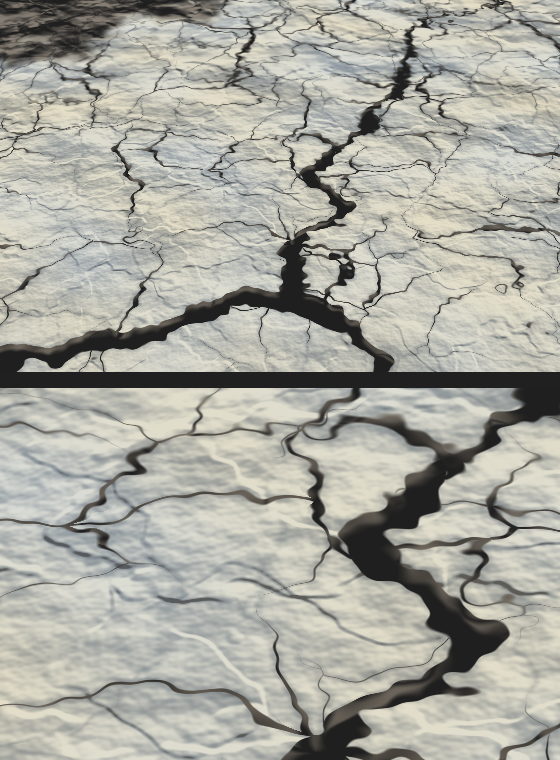
Top, the full canvas; bottom, a detail of the centre.
Reproduce this texture procedurally as a Shadertoy shader.

```glsl
// Dry cracked mud seen at a slant, sharp in front and soft in the distance.
#define HORIZON 2.0
#define FORESHORTEN 2.7
#define PLATES 3.1
#define FINE_PLATES 8.0
#define FISSURE_WIDTH 0.026
#define RELIEF 0.13
#define EXPOSURE 0.64
#define SUNLIT vec3(0.875, 0.865, 0.805)
#define SHADED vec3(0.56, 0.58, 0.58)
#define PIT vec3(0.36, 0.355, 0.34)
#define WALL vec3(0.40, 0.375, 0.34)
#define DEEP vec3(0.12, 0.12, 0.12)

vec2 hash2(vec2 p) {
    vec3 q = fract(p.xyx * vec3(0.1031, 0.1030, 0.0973));
    q += dot(q, q.yzx + 33.33);
    return fract((q.xx + q.yz) * q.zy);
}

float corner(vec2 cell, vec2 offset) {
    float angle = 6.2832 * hash2(cell).x;
    return dot(vec2(cos(angle), sin(angle)), offset);
}

// Gradient noise, about -0.7 to 0.7
float noise(vec2 p) {
    vec2 i = floor(p), f = p - i;
    vec2 u = f * f * f * (f * (f * 6.0 - 15.0) + 10.0);
    vec2 e = vec2(1.0, 0.0);
    return mix(mix(corner(i, f), corner(i + e, f - e), u.x),
               mix(corner(i + e.yx, f - e.yx), corner(i + 1.0, f - 1.0), u.x), u.y);
}

// Distance to the border between the two nearest cells
float cellBorder(vec2 p) {
    vec2 i = floor(p), f = p - i, first = vec2(9.0), second = vec2(9.0);
    for (int y = -1; y <= 1; y++)
        for (int x = -1; x <= 1; x++) {
            vec2 o = vec2(x, y);
            vec2 r = o + 0.1 + 0.8 * hash2(i + o) - f;
            if (dot(r, r) < dot(first, first)) { second = first; first = r; }
            else if (dot(r, r) < dot(second, second)) second = r;
        }
    return 0.5 * (dot(second, second) - dot(first, first)) / length(second - first);
}

float depthScale(vec2 p) { return 1.0 / (HORIZON - p.y); }

vec2 ground(vec2 p) {
    float w = depthScale(p);
    return vec2((p.x - 0.75) * w, FORESHORTEN * w);
}

// Signed distance to the nearest crack, negative inside
float crackDistance(vec2 p) {
    vec2 g = ground(p);
    float w = depthScale(p);
    vec2 ragged = vec2(noise(g * 22.0), noise(g * 22.0 + 31.0));
    ragged += 0.5 * vec2(noise(g * 55.0), noise(g * 55.0 + 17.0));
    vec2 bent = g + 0.022 * ragged + 0.09 * vec2(noise(g * 6.0), noise(g * 6.0 + 53.0));

    // Plate borders and finer splits, opening and closing along their length
    float open = 0.007 * (0.35 + 2.2 * noise(g * 3.5 + 7.0) + 0.35 * g.x);
    float d = cellBorder(bent * PLATES) / (PLATES * w) - open;
    float split = 0.0045 * (0.15 + 2.0 * noise(g * 5.0 + 71.0));
    d = min(d, cellBorder(bent * FINE_PLATES + 5.0) / (FINE_PLATES * w) - split);

    // Main fissure running away from the viewer, with a branch to the left
    vec2 q = p + 0.028 * ragged;
    float width = FISSURE_WIDTH * (1.0 - 0.6 * p.y) * (0.85 + 1.1 * noise(g * 7.0));
    float spine = 0.87 + 0.5 * pow(max(q.y, 0.0), 5.0)
                + 0.24 * noise(vec2(q.y * 4.0, 3.4)) + 0.12 * noise(vec2(q.y * 11.0, 8.5));
    d = min(d, abs(q.x - spine) * 0.7 - width);
    float branch = 0.03 + 0.12 * smoothstep(0.1, 0.75, q.x)
                 + 0.09 * noise(vec2(q.x * 4.0, 19.5)) + 0.04 * noise(vec2(q.x * 12.0, 5.5));
    return min(d, max(abs(q.y - branch) * 0.85 - width, q.x - spine));
}

// Lumps and grain, plus the raised rims of peeling flakes
float relief(vec2 p, float focus) {
    vec2 g = ground(p);
    float h = 0.0, scale = 6.0;
    for (int i = 0; i < 6; i++) {
        float sharpness = mix(1.0 - 0.17 * float(i), 1.0, focus);
        h += sharpness * noise(g * scale + float(i) * 9.7) / scale;
        scale *= 2.03;
    }
    float rough = 0.16 * noise(g * 24.0) + 0.07 * noise(g * 60.0);
    float rim = mix(0.06, 0.025, focus);
    h += 0.035 * smoothstep(-rim, rim, noise(g * 4.5 + 40.0) + rough);
    return h + 0.02 * smoothstep(-rim, rim, noise(g * 9.0 + 80.0) + rough - 0.1);
}

void mainImage(out vec4 fragColor, in vec2 fragCoord) {
    vec2 p = fragCoord / iResolution.y;
    p.x += 0.75 - 0.5 * iResolution.x / iResolution.y;
    vec2 g = ground(p);
    float focus = 1.0 - smoothstep(0.5, 0.95, p.y);
    float soft = max(mix(0.006, 0.0015, focus), 0.6 / iResolution.y);

    // Sunlight from the upper right
    float reach = mix(0.006, 0.003, focus);
    vec2 toSun = reach * vec2(0.53, 0.85);
    float slope = (relief(p, focus) - relief(p + toSun, focus)) / (1.2 * reach);
    float crack = crackDistance(p);
    float light = EXPOSURE + RELIEF * slope + 0.2 * noise(g * 3.0 + 11.0);
    light -= 0.25 * (1.0 - smoothstep(0.0, 0.014, crack));

    // Dry surface, cream in the sun and bluish in shade
    vec3 color = mix(SHADED, SUNLIT, smoothstep(0.0, 1.0, light));
    color = mix(color, PIT, smoothstep(0.15, -0.3, light));
    color += 0.05 * noise(g * 5.0 + 23.0) * vec3(1.0, 0.2, -1.2);

    // Loose dark clods in the far left corner
    float clods = p.y - 0.83 - 0.25 * p.x + 0.12 * noise(g * 7.0) + 0.05 * noise(g * 25.0);
    float clodLight = light - 0.2 + 0.8 * noise(g * 15.0);
    vec3 soil = mix(DEEP, vec3(0.52, 0.49, 0.45), smoothstep(-0.1, 0.9, clodLight));
    color = mix(color, soil, smoothstep(-0.04, 0.05, clods));

    // Crack interior: far wall under the upper edge, darkness below it
    float above = crackDistance(p + vec2(0.0, 0.02 / (1.0 + p.y)));
    vec3 wall = WALL * (0.85 + 0.5 * noise(g * 40.0));
    vec3 inside = mix(DEEP, wall, smoothstep(-0.004, 0.012, above));
    color = mix(inside, color, smoothstep(-soft, soft, crack));
    fragColor = vec4(clamp(color, 0.0, 1.0), 1.0);
}
```
